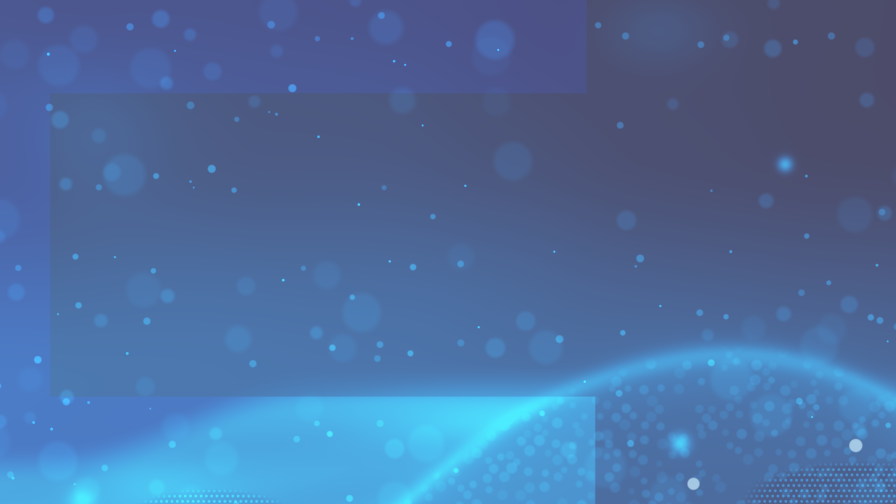
This background is drawn by a Shadertoy shader. Its source:

```glsl
// Dusky blue backdrop with tinted panels, glowing cyan waves and drifting bokeh lights.

// Layout: x runs 0..ASPECT, y runs 0..1 from the lower left.
const float ASPECT = 16.0 / 9.0;
const vec2 PANEL_MIN = vec2(0.0995, 0.213);
const vec2 PANEL_MAX = vec2(1.30, 0.815);
const float TINT_RIGHT_TOP = 1.164;
const float TINT_RIGHT_LOW = 1.181;
const vec2 HILL_PEAK = vec2(1.46, 0.300);

// Tones: "light" is the green channel, which drives the colour ramp.
const float RED = 0.30;
const float DUSK_LIGHT = 0.300;
const float SHEET_LIGHT = 0.52;
const float HILL_LIGHT = 0.42;
const float TINT_BLUE = 0.07;
const float WAVE_TINT = 0.14;
const vec3 PALE = vec3(0.68, 0.82, 0.92);

vec2 hash2(vec2 p) {
    p = vec2(dot(p, vec2(127.1, 311.7)), dot(p, vec2(269.5, 183.3)));
    return fract(sin(p) * 43758.5);
}

float gradientNoise(vec2 p) {
    vec2 i = floor(p), f = fract(p);
    vec2 u = f * f * f * (f * (f * 6.0 - 15.0) + 10.0);
    vec2 e = vec2(1.0, 0.0);
    float a = dot(hash2(i) * 2.0 - 1.0, f);
    float b = dot(hash2(i + e.xy) * 2.0 - 1.0, f - e.xy);
    float c = dot(hash2(i + e.yx) * 2.0 - 1.0, f - e.yx);
    float d = dot(hash2(i + e.xx) * 2.0 - 1.0, f - e.xx);
    return mix(mix(a, b, u.x), mix(c, d, u.x), u.y);
}

float disc(vec2 p, vec2 centre, float radius, float soft) {
    return 1.0 - smoothstep(radius - soft, radius + soft, length(p - centre));
}

float glow(vec2 p, vec2 centre, vec2 size) {
    vec2 q = (p - centre) / size;
    return exp(-dot(q, q));
}

// One jittered disc per cell, present with the given probability.
float scatter(vec2 p, float cell, float radius, float soft, float density, float seed) {
    vec2 id = floor(p / cell);
    vec2 pick = hash2(id + seed);
    float r = radius * mix(0.55, 1.0, pick.y);
    vec2 centre = mix(vec2(r + soft), vec2(cell - r - soft), hash2(id + seed + 19.7));
    float shown = step(pick.x, density) * mix(0.4, 1.0, fract(pick.y * 7.3));
    return shown * disc(p - id * cell, centre, r, soft);
}

// Fine staggered dots inside an ellipse.
float dotMound(vec2 p, vec2 centre, vec2 size) {
    vec2 q = p / 0.0105;
    q.x += 0.5 * mod(floor(q.y), 2.0);
    float dots = 1.0 - smoothstep(0.12, 0.40, length(fract(q) - 0.5));
    float inside = 1.0 - smoothstep(0.75, 1.0, length((p - centre) / size));
    return inside * (0.20 * dots - 0.06);
}

void mainImage(out vec4 fragColor, in vec2 fragCoord) {
    vec2 p = fragCoord / iResolution.xy * vec2(ASPECT, 1.0);
    float px = 1.0 / iResolution.y;

    // Tinted area: left part of the canvas with the panel cut out
    float tintRight = p.y > 0.5 ? TINT_RIGHT_TOP : TINT_RIGHT_LOW;
    vec2 inPanel = smoothstep(PANEL_MIN - px, PANEL_MIN + px, p)
                 * (1.0 - smoothstep(PANEL_MAX - px, PANEL_MAX + px, p));
    float tint = (1.0 - smoothstep(tintRight - px, tintRight + px, p.x))
               * (1.0 - inPanel.x * inPanel.y);

    // Dusk gradient, lighter to the left and toward the waves
    float leftness = 1.0 - smoothstep(0.0, 1.6, p.x);
    float lowness = 1.0 - smoothstep(0.22, 0.70, p.y);
    float light = DUSK_LIGHT + 0.065 * leftness + 0.11 * lowness;
    light += 0.03 * glow(p, vec2(0.85, 0.5), vec2(0.6, 0.3));
    light += 0.04 * glow(p, vec2(0.19, 0.73), vec2(0.13));
    light += 0.05 * glow(p, vec2(1.31, 0.94), vec2(0.11, 0.07));
    light -= 0.03 * smoothstep(0.8, 1.0, p.y) * leftness;
    light += 0.012 * gradientNoise(p * 3.0);

    // Left sheet of light
    float sheetEdge = 0.09 + 0.16 * smoothstep(0.10, 0.65, p.x);
    float sheet = smoothstep(-0.03, 0.06, sheetEdge - p.y);
    float folds = 0.05 * gradientNoise(vec2(p.x * 2.0, (p.y - 0.15 * p.x) * 14.0));
    light = mix(light, SHEET_LIGHT + folds, sheet);
    light += 0.16 * glow(p, vec2(0.97, 0.175), vec2(0.26, 0.055));
    light += 0.10 * glow(p, vec2(0.30, 0.04), vec2(0.14, 0.05));

    // Right hill with a luminous ridge
    float fromPeak = p.x - HILL_PEAK.x;
    float depth = HILL_PEAK.y - (fromPeak < 0.0 ? 0.69 : 0.95) * fromPeak * fromPeak - p.y;
    float hill = smoothstep(-0.02, 0.02, depth);
    float hillLight = HILL_LIGHT + 0.10 * exp(-max(depth, 0.0) / 0.09);
    light = mix(light, hillLight, hill);
    light += 0.12 * exp(-pow(depth / 0.022, 2.0)) + 0.04 * exp(-abs(depth) / 0.05);

    float wave = max(sheet, hill);
    light += tint * (0.01 + WAVE_TINT * wave);
    light += dotMound(p, vec2(0.42, -0.03), vec2(0.18, 0.064));
    light += dotMound(p, vec2(1.70, 0.0), vec2(0.24, 0.09));

    // Bokeh: wide and faint to tiny and bright
    for (int i = 0; i < 2; i++) {
        float k = float(i);
        light += 0.05 * scatter(p + 0.11 * k, 0.19, 0.042, 0.008, 0.45, 3.0 + k);
        light += 0.09 * scatter(p + 0.07 * k, 0.13, 0.020, 0.005, 0.22, 11.0 + k);
        light += 0.24 * scatter(p + 0.05 * k, 0.11, 0.008, 0.002, 0.20, 23.0 + k);
        light += 0.42 * scatter(p + 0.03 * k, 0.12, 0.003, 0.0015, 0.14, 37.0 + k);
        light += 0.08 * hill * scatter(p + 0.02 * k, 0.035, 0.011, 0.003, 0.6, 51.0 + k);
    }

    // Leading lights
    light += 0.38 * glow(p, vec2(1.35, 0.12), vec2(0.018));
    light += 0.36 * glow(p, vec2(1.558, 0.674), vec2(0.014));
    light += 0.22 * glow(p, vec2(0.162, 0.005), vec2(0.025));
    light += 0.07 * disc(p, vec2(0.982, 0.921), 0.038, 0.008);

    // Colour ramp: blue saturates as the light rises
    light = clamp(light, 0.0, 0.92);
    float blue = 1.0 - 1.27 * pow(1.0 - light, 2.2);
    vec3 colour = vec3(RED, light, blue + TINT_BLUE * tint * (1.0 - wave));
    float pale = disc(p, vec2(1.376, 0.040), 0.012, 0.002)
               + disc(p, vec2(1.698, 0.116), 0.013, 0.002);
    colour = mix(colour, PALE, 0.9 * pale);
    fragColor = vec4(clamp(colour, 0.0, 1.0), 1.0);
}
```
